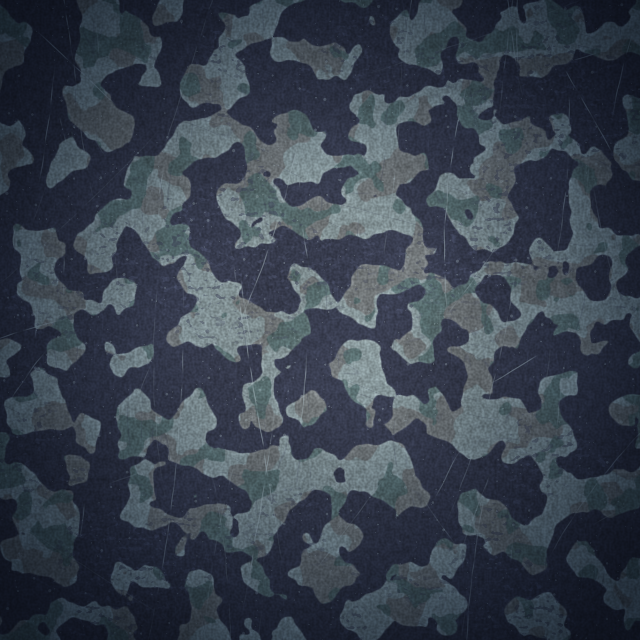
Reproduce this pattern procedurally as a Shadertoy shader.

```glsl
// Worn camouflage cloth: lobed grey-green patches on navy, split into brown
// and green tints. Warped gradient noise is cut into flat shapes, then worn
// with grain, scuffs, dust and curved scratches, and darkened to the corners.

const vec3 NAVY  = vec3(0.222, 0.240, 0.312);
const vec3 PALE  = vec3(0.520, 0.580, 0.592);
const vec3 BROWN = vec3(0.430, 0.445, 0.452);
const vec3 GREEN = vec3(0.310, 0.400, 0.405);
const vec3 CHALK = vec3(0.660, 0.720, 0.740);

const float PATCH_SCALE = 11.5;    // noise cells across the canvas
const float PATCH_BIAS  = -0.025;  // higher gives more patch area
const float CENTRE_GAIN = 0.22;    // patches gather toward the middle
const float WARP        = 0.011;
const float EDGE        = 0.006;   // least softness in noise units
const float RIM_WIDTH   = 0.0022;
const float GRAIN       = 0.21;
const float SCRATCH_WIDTH = 0.0018;
const int   SCRATCHES   = 64;
const float CORNER_LIGHT = 0.30;
const vec3  SHADE_POWER = vec3(1.15, 1.0, 0.82);  // shadows turn blue

float hash(vec2 p) {
    vec3 q = fract(p.xyx * 0.1031);
    q += dot(q, q.yzx + 33.33);
    return fract((q.x + q.y) * q.z);
}

float cornerSlope(vec2 cell, vec2 offset) {
    float angle = 6.2832 * hash(cell + 91.0);
    return dot(vec2(cos(angle), sin(angle)), offset);
}

// Gradient noise, about -0.7 to 0.7
float noise(vec2 p) {
    vec2 i = floor(p), f = p - i;
    vec2 u = f * f * f * (f * (f * 6.0 - 15.0) + 10.0);
    vec2 e = vec2(1.0, 0.0);
    return mix(mix(cornerSlope(i, f), cornerSlope(i + e, f - e), u.x),
               mix(cornerSlope(i + e.yx, f - e.yx), cornerSlope(i + 1.0, f - 1.0), u.x), u.y);
}

// Rounded, lobed shapes: positive inside
float blobField(vec2 p, float scale, float seed) {
    vec2 q = p + WARP * vec2(noise(p * 21.0 + seed), noise(p * 21.0 + seed + 40.0));
    return noise(q * scale + seed) + 0.5 * noise(q * scale * 2.1 + seed + 17.0)
         + 0.13 * noise(q * scale * 4.6 + seed + 31.0);
}

float cut(float field) {
    float w = max(EDGE, 0.8 * fwidth(field));
    return smoothstep(-w, w, field);
}

// Faint curved strokes, most of them near vertical
float scratches(vec2 p) {
    float sum = 0.0;
    float wear = smoothstep(-0.4, 0.25, noise(p * 38.0));
    for (int i = 0; i < SCRATCHES; i++) {
        float k = float(i);
        vec2 centre = vec2(hash(vec2(k, 1.0)), hash(vec2(k, 2.0)));
        float tilt = 2.0 * hash(vec2(k, 3.0)) - 1.0;
        float angle = 0.1 + 1.3 * tilt * tilt * tilt;
        float size = hash(vec2(k, 4.0));
        float halfLength = mix(0.03, 0.34, size * size * size);
        vec2 d = p - centre;
        vec2 q = vec2(d.x * cos(angle) - d.y * sin(angle), d.x * sin(angle) + d.y * cos(angle));
        q.x += (hash(vec2(k, 5.0)) - 0.5) * 1.1 * q.y * q.y + 0.002 * noise(vec2(q.y * 25.0, k));
        float line = 1.0 - smoothstep(0.0, SCRATCH_WIDTH, abs(q.x));
        float ends = 1.0 - smoothstep(0.5 * halfLength, halfLength, abs(q.y));
        sum += line * ends * mix(0.15, 0.7, hash(vec2(k, 6.0)));
    }
    return min(sum, 0.8) * wear;
}

// Hairline cracks along the zero lines of stretched noise
float hairlines(vec2 p, vec2 stretch) {
    float ridge = 1.0 - smoothstep(0.0, 0.05, abs(noise(p * stretch)));
    return ridge * smoothstep(0.05, 0.3, noise(p * 17.0 + stretch));
}

// Small round specks, one chance per cell
float dust(vec2 p, float scale) {
    vec2 cell = floor(p * scale);
    vec2 spot = 0.25 + 0.5 * vec2(hash(cell + 5.0), hash(cell + 9.0));
    float radius = mix(0.07, 0.17, hash(cell + 13.0));
    float d = length(fract(p * scale) - spot);
    return step(0.86, hash(cell + 21.0)) * (1.0 - smoothstep(radius * 0.4, radius, d));
}

void mainImage(out vec4 fragColor, in vec2 fragCoord) {
    vec2 p = fragCoord / iResolution.y;
    float radius = length(fragCoord / iResolution.xy - vec2(0.5, 0.52));

    // Patches and the tints inside them
    float field = blobField(p, PATCH_SCALE, 3.7) + PATCH_BIAS + CENTRE_GAIN * (0.42 - radius);
    float inside = cut(field);
    vec3 tint = mix(PALE, BROWN, 0.9 * cut(blobField(p, 13.0, 63.1) - 0.08));
    tint = mix(tint, GREEN, 0.8 * cut(blobField(p, 15.0, 128.4) - 0.19));
    vec3 color = mix(NAVY, tint, inside);
    float slope = max(fwidth(field) * iResolution.y, 0.5);
    float rim = field / (slope * RIM_WIDTH) - 0.8;
    color += 0.04 * exp(-rim * rim);

    // Cloth grain and broad mottling
    float grain = noise(p * 256.0 + 0.3) + 0.7 * noise(p * vec2(210.0, 90.0)) + 0.5 * noise(p * 70.0);
    color *= 1.0 + GRAIN * grain + 0.10 * noise(p * 6.0 + 70.0);

    // Scuffed zones: rough flecks, dark on patches, pale on navy
    float zone = smoothstep(-0.02, 0.32, noise(p * 4.2 + 12.0) + 0.4 * noise(p * 16.0));
    float flecks = noise(p * vec2(60.0, 130.0)) + 0.6 * noise(p * vec2(150.0, 170.0) + 50.0);
    float scuff = zone * smoothstep(0.2, 0.42, flecks);
    scuff += 0.45 * hairlines(p, vec2(34.0, 7.0)) + 0.35 * hairlines(p + 0.3 * p.yx, vec2(9.0, 38.0));
    color = mix(color, mix(color * 1.35, NAVY * 1.15, inside), 0.5 * min(scuff, 1.0));

    // Scratches and dust
    float marks = 0.8 * scratches(p) + 0.35 * dust(p, 48.0) + 0.25 * dust(p + 0.37, 85.0);
    color = mix(color, CHALK, min(marks, 0.7));

    // Vignette
    float light = mix(1.0, CORNER_LIGHT, smoothstep(0.10, 0.72, radius));
    color *= pow(vec3(light), SHADE_POWER);
    fragColor = vec4(clamp(color, 0.0, 1.0), 1.0);
}
```
